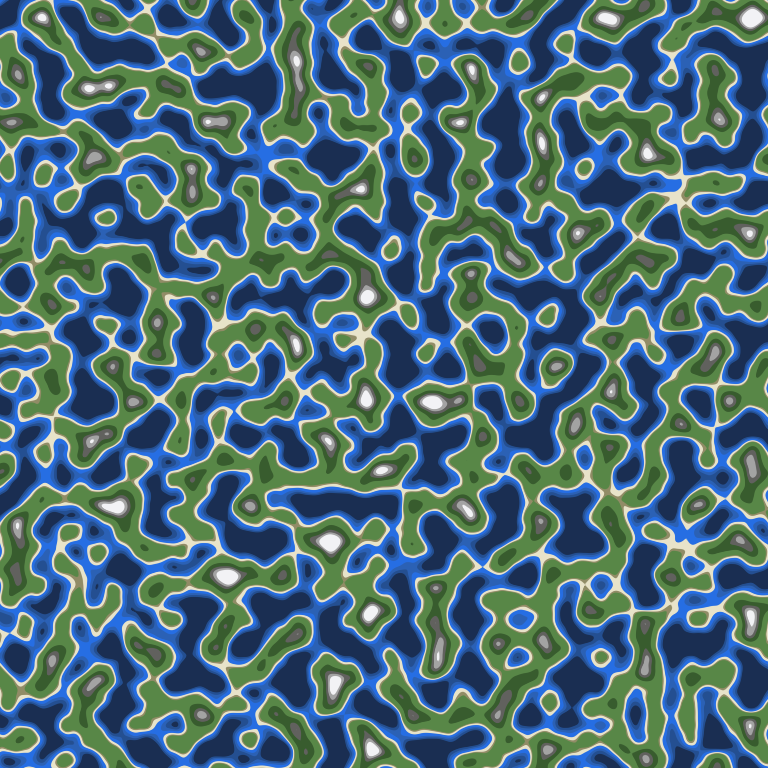
A WebGL 1 fragment shader for this texture:

```glsl
precision highp float;

// Island map: gradient noise serves as terrain height, which is cut into
// flat bands from deep sea through sand and forest to snowy peaks.
// Band edges are smoothed over about one pixel using the local slope.

uniform vec2 u_resolution;

#define CELLS 22.0         // noise cells across the canvas
#define DETAIL 0.13        // strength of the finer octave
#define EDGE_SOFTNESS 0.6  // half width of band edges, in pixels
#define SEED vec2(37.0, 91.0)
#define SHELF_LEVEL -0.187
#define SHALLOW_LEVEL -0.079
#define SHORE_LEVEL -0.005
#define GRASS_LEVEL 0.080
#define FOREST_LEVEL 0.270
#define ROCK_LEVEL 0.390
#define SNOW_LEVEL 0.510

const vec3 DEEP_SEA = vec3(0.10, 0.18, 0.32);
const vec3 LOWER_SHELF = vec3(0.14, 0.31, 0.57);
const vec3 UPPER_SHELF = vec3(0.17, 0.38, 0.71);
const vec3 SHALLOWS = vec3(0.15, 0.43, 0.89);
const vec3 SAND = vec3(0.91, 0.89, 0.79);
const vec3 SCRUB = vec3(0.57, 0.55, 0.40);
const vec3 GRASS = vec3(0.345, 0.53, 0.28);
const vec3 FOREST = vec3(0.22, 0.36, 0.18);
const vec3 ROCK = vec3(0.38, 0.38, 0.37);
const vec3 SCREE = vec3(0.64, 0.64, 0.64);
const vec3 SNOW = vec3(0.95, 0.95, 0.96);

vec2 hash2(vec2 p) {
  vec3 q = fract(p.xyx * vec3(0.1031, 0.1030, 0.0973));
  q += dot(q, q.yzx + 33.33);
  return fract((q.xx + q.yz) * q.zy);
}

// Contribution of one lattice corner: its random unit slope along the offset
float cornerSlope(vec2 corner, vec2 offset) {
  return dot(normalize(hash2(corner + SEED) - 0.4999), offset);
}

float gradientNoise(vec2 p) {
  vec2 cell = floor(p);
  vec2 f = p - cell;
  vec2 fade = f * f * f * (f * (f * 6.0 - 15.0) + 10.0);
  vec2 e = vec2(1.0, 0.0);
  float low = mix(cornerSlope(cell, f),
                  cornerSlope(cell + e, f - e), fade.x);
  float high = mix(cornerSlope(cell + e.yx, f - e.yx),
                   cornerSlope(cell + e.xx, f - e.xx), fade.x);
  return mix(low, high, fade.y);
}

float terrainHeight(vec2 uv) {
  vec2 p = uv * CELLS;
  return gradientNoise(p) + DETAIL * gradientNoise(p * 2.0 + 53.4);
}

// Lays a colour over everything above the given level
vec3 addBand(vec3 below, vec3 band, float level, float height, float blur) {
  return mix(below, band, smoothstep(level - blur, level + blur, height));
}

void main() {
  float pixel = 1.0 / min(u_resolution.x, u_resolution.y);
  vec2 uv = gl_FragCoord.xy * pixel;

  // Height change across one pixel sets the edge smoothing
  float h = terrainHeight(uv);
  vec2 rise = vec2(terrainHeight(uv + vec2(pixel, 0.0)),
                   terrainHeight(uv + vec2(0.0, pixel))) - h;
  float blur = EDGE_SOFTNESS * length(rise) + 0.0005;

  // Sea
  vec3 color = addBand(DEEP_SEA, LOWER_SHELF, SHELF_LEVEL, h, blur);
  color = addBand(color, UPPER_SHELF,
                  mix(SHELF_LEVEL, SHALLOW_LEVEL, 0.5), h, blur);
  color = addBand(color, SHALLOWS, SHALLOW_LEVEL, h, blur);

  // Shore and lowland
  color = addBand(color, SAND, SHORE_LEVEL, h, blur);
  color = addBand(color, SCRUB,
                  mix(SHORE_LEVEL, GRASS_LEVEL, 0.67), h, blur);
  color = addBand(color, GRASS, GRASS_LEVEL, h, blur);
  color = addBand(color, FOREST, FOREST_LEVEL, h, blur);

  // Peaks
  color = addBand(color, ROCK, ROCK_LEVEL, h, blur);
  color = addBand(color, SCREE, mix(ROCK_LEVEL, SNOW_LEVEL, 0.55), h, blur);
  color = addBand(color, SNOW, SNOW_LEVEL, h, blur);

  gl_FragColor = vec4(color, 1.0);
}
```
